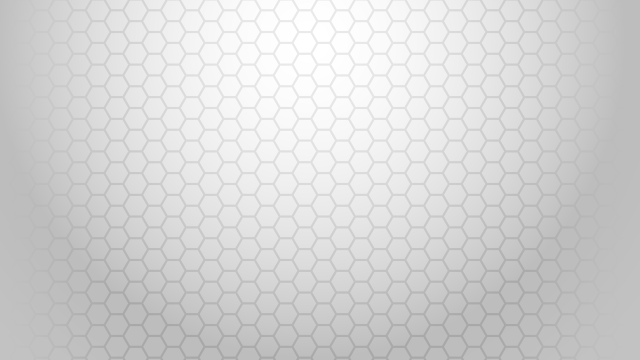
Write a Shadertoy shader that draws this pattern.

```glsl
// Pale grey honeycomb lines over a soft white glow, fading out at the sides.

// Distance from a point to the nearest edge of flat-topped hexagons of height 1.
float hexEdgeDistance(vec2 p) {
    vec2 cell = vec2(sqrt(3.0), 1.0);
    vec2 a = mod(p, cell) - 0.5 * cell;
    vec2 b = mod(p - 0.5 * cell, cell) - 0.5 * cell;
    vec2 g = abs(dot(a, a) < dot(b, b) ? a : b);
    return 0.5 - max(g.y, dot(g, vec2(0.5 * sqrt(3.0), 0.5)));
}

// Brightness of the glow, falling to grey and lifting slightly in the far corners.
float glow(vec2 p) {
    float r = length(p - vec2(-0.03, 0.384));
    float falloff = pow(min(r / 0.88, 1.0), 1.8);
    return 1.0 - 0.26 * falloff + 0.02 * smoothstep(0.9, 1.2, r);
}

void mainImage(out vec4 fragColor, in vec2 fragCoord) {
    // Centred coordinates, one unit per canvas height
    vec2 p = (fragCoord - 0.5 * iResolution.xy) / iResolution.y;

    // Honeycomb lines
    float pitch = 0.0603;
    float pixel = 1.0 / (pitch * iResolution.y);
    float edge = hexEdgeDistance((p - vec2(0.0625, 0.4412)) / pitch);
    float soft = max(0.6 * pixel, 0.015);
    float line = 1.0 - smoothstep(0.05 - soft, 0.05 + soft, edge);

    // Lines vanish towards the left and right sides
    float fade = 1.0 - smoothstep(0.5, 0.88, abs(p.x + 0.01));

    float shade = glow(p) - 0.08 * line * fade;
    fragColor = vec4(vec3(shade), 1.0);
}
```
